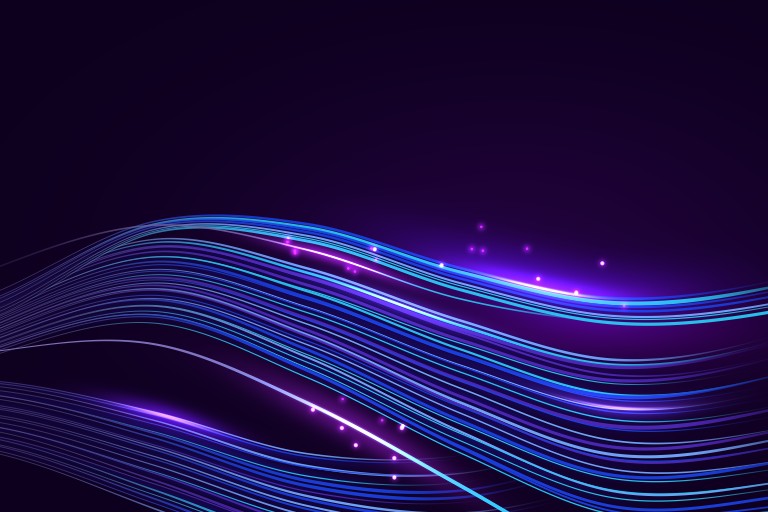
Write a WebGL 1 fragment shader that draws this background.

```glsl
precision highp float;
// Flowing bundles of neon light strands with flares and sparkles on deep violet.
uniform vec2 u_resolution;

const vec3 NIGHT = vec3(0.050, 0.000, 0.115);
const vec3 PLUM = vec3(0.150, 0.010, 0.270);
const vec3 LILAC = vec3(0.42, 0.38, 0.62);
const vec3 CYAN = vec3(0.16, 0.78, 0.95);
const vec3 BLUE = vec3(0.10, 0.25, 0.88);
const vec3 VIOLET = vec3(0.30, 0.16, 0.72);
const vec3 ICE = vec3(0.45, 0.66, 1.00);
const vec3 MAGENTA = vec3(0.75, 0.15, 0.95);
const vec3 BLUSH = vec3(1.00, 0.85, 1.00);

float hash(float n) {
  return fract(sin(n * 91.7) * 4375.5);
}

// One-dimensional gradient noise, roughly -0.5 to 0.5
float noise(float x) {
  float i = floor(x), f = x - i;
  float a = (hash(i) * 2.0 - 1.0) * f;
  float b = (hash(i + 1.0) * 2.0 - 1.0) * (f - 1.0);
  return mix(a, b, f * f * f * (f * (f * 6.0 - 15.0) + 10.0));
}

// Catmull-Rom weights at distance d from each knot
vec4 kernel(vec4 d) {
  d = abs(d);
  vec4 near = 1.0 - d * d * (2.5 - 1.5 * d);
  vec4 far = 2.0 - d * (4.0 - d * (2.5 - 0.5 * d));
  return mix(near, far, step(1.0, d)) * step(d, vec4(2.0));
}

// Height of a spline whose knots are 0.3 apart, starting at x = -0.3
float curve(float x, vec4 a, vec4 b) {
  float s = x / 0.3 + 1.0;
  return dot(kernel(s - vec4(0, 1, 2, 3)), a) + dot(kernel(s - vec4(4, 5, 6, 7)), b);
}

// Antialiased coverage of a line with half-width w
float line(float d, float w, float px) {
  return min(1.0, 2.0 * w / px) * clamp((max(w, 0.5 * px) - abs(d)) / px + 0.5, 0.0, 1.0);
}

float spot(vec2 offset, vec2 size) {
  vec2 q = offset / size;
  return exp(-dot(q, q));
}

vec3 strandColor(float h) {
  vec3 c = mix(BLUE, VIOLET, step(0.30, h));
  c = mix(c, CYAN, step(0.52, h));
  return mix(c, ICE, step(0.80, h));
}

// Strands spread between two heights, over a dim streaked fill
vec3 bundle(vec3 col, vec2 p, float top, float bottom, float count, float end, float seed, float px) {
  float t = (top - p.y) / (top - bottom);
  float inside = smoothstep(-0.01, 0.03, t) * (1.0 - smoothstep(0.9, 1.03, t));
  float lit = smoothstep(0.05, 0.7, p.x);
  float streak = 0.5 + noise(t * count * 0.6 + seed);
  vec3 fill = mix(vec3(0.06, 0.01, 0.17), vec3(0.09, 0.05, 0.46), streak * (0.35 + 0.65 * lit));
  col = mix(col, fill, 0.8 * inside * (1.0 - smoothstep(end - 0.5, end, p.x)));
  for (int i = 0; i < 32; i++) {
    float n = float(i);
    if (n >= count) break;
    float h = hash(n + seed), k = hash(n * 1.7 + seed + 40.0);
    float place = (n + 0.6 * (h - 0.5)) / (count - 1.0);
    place += 0.018 * sin(p.x * 3.0 + k * 6.3);
    float stop = end + 0.3 * place + 0.15 * k;
    float fade = 1.0 - smoothstep(stop - 0.4, stop, p.x);
    float width = mix(0.0008, 0.0012 + 0.0028 * k * k, lit) * (0.3 + 0.7 * fade);
    vec3 tint = mix(LILAC, strandColor(h), smoothstep(0.0, 0.5, p.x));
    float d = p.y - mix(top, bottom, place);
    col = mix(col, tint, line(d, width, px) * fade * mix(0.55, 0.95, lit));
  }
  return col;
}

// Coloured halo and pale core lying along a strand at signed height d
vec3 flare(vec2 d, vec2 size, vec3 halo) {
  return halo * spot(d, size) + BLUSH * spot(d, size * vec2(0.6, 0.14));
}

// Sparkles scattered around a sloping centre line
vec3 sparkles(vec2 p, vec2 centre, vec2 spread, float slope, float seed) {
  vec3 sum = vec3(0.0);
  for (int i = 0; i < 9; i++) {
    float n = float(i) + seed;
    vec2 o = (vec2(hash(n), hash(n + 31.3)) - 0.5) * spread;
    o.y += slope * o.x;
    float big = step(0.62, hash(n + 67.1));
    float d = length(p - centre - o);
    sum += mix(MAGENTA * 0.55, BLUSH, big) * (1.0 - smoothstep(0.0015, 0.0035 + 0.002 * big, d));
    sum += MAGENTA * 0.4 * exp(-d * d / 0.00006);
  }
  return sum;
}

void main() {
  vec2 p = gl_FragCoord.xy / u_resolution * vec2(1.5, 1.0);
  float px = 1.0 / u_resolution.y;

  // Guide curves
  float upperTop = curve(p.x, vec4(0.31, 0.43, 0.566, 0.561), vec4(0.475, 0.416, 0.447, 0.54));
  float upperLow = curve(p.x, vec4(0.29, 0.385, 0.545, 0.53), vec4(0.435, 0.37, 0.39, 0.47));
  float mainTop = curve(p.x, vec4(0.22, 0.414, 0.531, 0.477), vec4(0.379, 0.305, 0.346, 0.47));
  float mainLow = curve(p.x, vec4(0.18, 0.312, 0.371, 0.262), vec4(0.111, -0.01, 0.0, 0.06));
  float cornerTop = curve(p.x, vec4(0.26, 0.258, 0.197, 0.113), vec4(0.11, 0.2, 0.3, 0.4));
  float cornerLow = curve(p.x, vec4(0.15, 0.113, 0.01, -0.1), vec4(-0.17, -0.15, -0.1, 0.0));
  float upperLone = curve(p.x, vec4(0.33, 0.48, 0.56, 0.512), vec4(0.416, 0.371, 0.375, 0.42));
  float lowerLone = curve(p.x, vec4(0.25, 0.315, 0.328, 0.213), vec4(0.051, -0.12, -0.25, -0.3));

  // Backdrop and broad glows
  vec3 col = mix(NIGHT, PLUM, 0.75 * spot(p - vec2(1.0, 0.48), vec2(0.6, 0.34)));
  col += vec3(0.13, 0.0, 0.18) * spot(p - vec2(1.2, 0.36), vec2(0.3, 0.07));
  col += vec3(0.16, 0.03, 0.45) * spot(vec2(p.x - 1.06, p.y - upperTop - 0.01), vec2(0.26, 0.06));

  // Strands
  col = bundle(col, p, cornerTop, cornerLow, 22.0, 0.9, 5.0, px);
  col = bundle(col, p, mainTop, mainLow, 28.0, 1.42, 17.0, px);
  col = bundle(col, p, upperTop, upperLow, 7.0, 1.5, 71.0, px);
  float loneFade = smoothstep(0.0, 0.4, p.x) * (1.0 - smoothstep(0.9, 1.25, p.x));
  col = mix(col, mix(LILAC, CYAN, smoothstep(0.5, 0.9, p.x)), line(p.y - upperLone, 0.0016, px) * (0.2 + 0.7 * loneFade) * (1.0 - smoothstep(1.0, 1.3, p.x)));
  col = mix(col, mix(LILAC * 1.15, CYAN, smoothstep(0.3, 0.95, p.x)), line(p.y - lowerLone, mix(0.001, 0.0042, smoothstep(0.0, 0.8, p.x)), px));

  // Flares along the strands
  col += flare(vec2(p.x - 0.655, p.y - upperLone), vec2(0.13, 0.014), MAGENTA * 0.6);
  col += flare(vec2(p.x - 1.06, p.y - upperTop), vec2(0.15, 0.022), vec3(0.35, 0.12, 0.8));
  col += 0.6 * flare(vec2(p.x - 0.78, p.y - mainTop + 0.013), vec2(0.16, 0.02), VIOLET);
  col += 0.7 * flare(vec2(p.x - 1.21, p.y - mix(mainTop, mainLow, 0.32)), vec2(0.14, 0.018), VIOLET);
  col += 0.7 * flare(vec2(p.x - 0.33, p.y - cornerTop + 0.004), vec2(0.12, 0.022), vec3(0.4, 0.08, 0.9));
  col += 0.55 * flare(vec2(p.x - 0.7, p.y - lowerLone), vec2(0.2, 0.035), MAGENTA * 0.7);

  col += sparkles(p, vec2(0.645, 0.5), vec2(0.18, 0.07), -0.1, 3.0);
  col += sparkles(p, vec2(1.03, 0.49), vec2(0.42, 0.11), -0.18, 23.0);
  col += sparkles(p, vec2(0.7, 0.15), vec2(0.2, 0.12), -0.4, 47.0);
  gl_FragColor = vec4(min(col, 1.0), 1.0);
}
```
